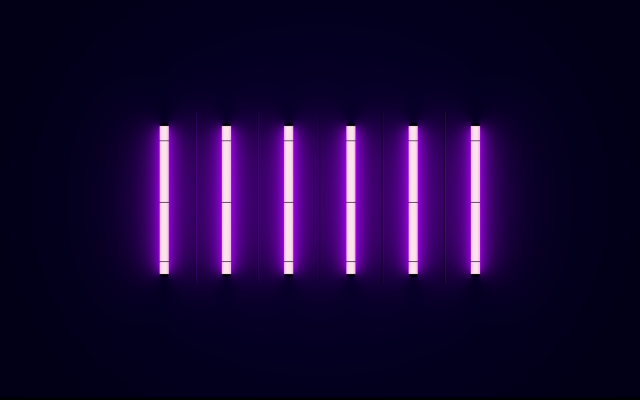
Give the GLSL for this background, as a Shadertoy shader.

```glsl
const float PITCH = 0.1556;
const float TUBE_HALF = 0.185;

// Smooth coverage of a centred box
float box(vec2 p, vec2 halfSize, float blur) {
    vec2 d = abs(p) - halfSize;
    vec2 m = 1.0 - smoothstep(-blur, blur, d);
    return m.x * m.y;
}

// Wall light from one upright tube, dim beyond its ends
float tubeGlow(vec2 p) {
    float d = abs(p.x) + 0.0005;
    vec2 ends = vec2(TUBE_HALF - p.y, TUBE_HALF + p.y);
    vec2 reach = ends / sqrt(ends * ends + d * d);
    float spread = pow(max(0.5 * (reach.x + reach.y), 0.0), 1.25);
    return spread * (0.55 * exp(-d / 0.02) + 0.27 * exp(-d / 0.078));
}

void mainImage(out vec4 fragColor, in vec2 fragCoord) {
    vec2 p = (fragCoord - 0.5 * iResolution.xy) / iResolution.y;
    p.x += 0.0005;
    float px = 0.7 / iResolution.y;

    // Dark navy wall with a soft vignette
    float vignette = smoothstep(0.25, 0.95, length(p * vec2(1.0, 1.15)));
    vec3 color = mix(vec3(0.012, 0.0, 0.135), vec3(0.003, 0.0, 0.085), vignette);

    // Combined purple light of six tubes
    float glow = 0.0;
    for (int i = 0; i < 6; i++) {
        glow += tubeGlow(p - vec2((float(i) - 2.5) * PITCH, 0.0));
    }
    color += glow * vec3(1.0, 0.015, 1.27);

    // Panel seams: a dark groove with a lit edge
    float seam = clamp(round(p.x / PITCH), -2.0, 2.0);
    vec2 seamPos = p - vec2(seam * PITCH, 0.005);
    float groove = box(seamPos, vec2(0.0013, 0.213), px);
    float litEdge = box(seamPos - vec2(0.0028, 0.0), vec2(0.001, 0.213), px);
    color *= 1.0 - 0.45 * groove;
    color += litEdge * (0.03 + 0.035 * abs(seam)) * vec3(0.8, 0.1, 1.4);

    // Nearest tube, with black end caps
    float column = clamp(floor(p.x / PITCH), -3.0, 2.0) + 0.5;
    vec2 q = vec2(p.x - column * PITCH, p.y);
    color = mix(color, vec3(0.01, 0.0, 0.03), box(q, vec2(0.0105, TUBE_HALF + 0.007), px * 1.5));

    // White-pink tube with violet rims
    float across = abs(q.x) / 0.0118;
    vec3 tube = mix(vec3(0.985, 0.89, 0.91), vec3(0.98, 0.75, 0.95), smoothstep(0.35, 0.85, across));
    tube = mix(tube, vec3(0.78, 0.36, 0.9), smoothstep(0.85, 1.05, across));

    // Thin joints near both ends and the middle
    float joints = box(vec2(0.0, q.y - 0.148), vec2(1.0, 0.001), px)
                 + box(vec2(0.0, q.y + 0.006), vec2(1.0, 0.001), px)
                 + box(vec2(0.0, q.y + 0.154), vec2(1.0, 0.001), px);
    tube = mix(tube, vec3(0.2, 0.08, 0.25), 0.85 * joints);
    color = mix(color, tube, box(q, vec2(0.0118, TUBE_HALF), px));

    // Black strip along the floor
    color *= smoothstep(-px, px, p.y + 0.494);
    fragColor = vec4(clamp(color, 0.0, 1.0), 1.0);
}
```
